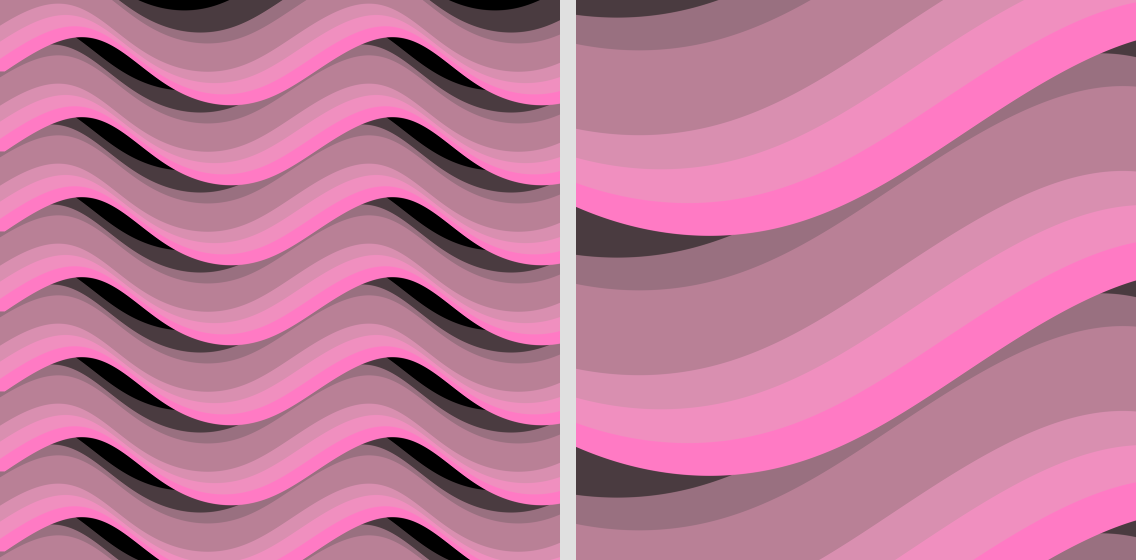
Left: the whole. Right: its middle third, enlarged.
Reproduce this pattern procedurally as a WebGL 1 fragment shader.

```glsl
precision highp float;
// Overlapping wavy ribbons in pink and mauve, stacked in seven rows over black.
// Every colour edge is one shared skewed cosine, moved to its own crest point;
// rows are painted from the bottom up so each ribbon covers the one below.
uniform vec2 u_resolution;

// Depth of the wave below its crest line, with a wide, slightly early trough.
float waveDepth(float x) {
  float t = 6.28318 * x / 0.5547;
  float s = sin(t);
  float phase = t + 0.059 * (1.0 - cos(t)) + 0.06 * s * s;
  float side = sin(phase);
  return 0.0608 * (1.0 - cos(phase) + 0.14 * side * side);
}

// Signed height of p below the edge whose crest lies at the given point.
float belowEdge(vec2 p, vec2 crest) {
  return p.y - crest.y - waveDepth(p.x - crest.x);
}

float cover(float d) {
  float soft = 0.7 / u_resolution.y;
  return smoothstep(-soft, soft, d);
}

// Shadow and light bands of one ribbon, from its top edge downwards.
vec3 ribbonColor(vec2 p) {
  vec3 c = vec3(0.0);
  c = mix(c, vec3(0.29, 0.23, 0.25), cover(belowEdge(p, vec2(0.0625, -0.103))));
  c = mix(c, vec3(0.60, 0.44, 0.50), cover(belowEdge(p, vec2(0.091, -0.0635))));
  c = mix(c, vec3(0.725, 0.50, 0.59), cover(belowEdge(p, vec2(0.104, -0.044))));
  c = mix(c, vec3(0.85, 0.56, 0.69), cover(belowEdge(p, vec2(0.104, 0.0065))));
  c = mix(c, vec3(0.94, 0.56, 0.75), cover(belowEdge(p, vec2(0.117, 0.0268))));
  return mix(c, vec3(1.0, 0.48, 0.77), cover(belowEdge(p, vec2(0.133, 0.0469))));
}

void main() {
  vec2 p = gl_FragCoord.xy / u_resolution;
  p.y = 1.0 - p.y; // measure downwards from the top
  vec3 color = vec3(0.0);

  for (int i = 0; i < 8; i++) {
    vec2 q = vec2(p.x, p.y - float(7 - i) / 7.0);
    float below = belowEdge(q, vec2(0.146, 0.0664));
    // blunt end of the ribbon at the left border
    if (q.x < 0.03) below = max(below, q.y - 0.1276);
    color = mix(color, ribbonColor(q), cover(-below));
  }
  gl_FragColor = vec4(color, 1.0);
}
```
